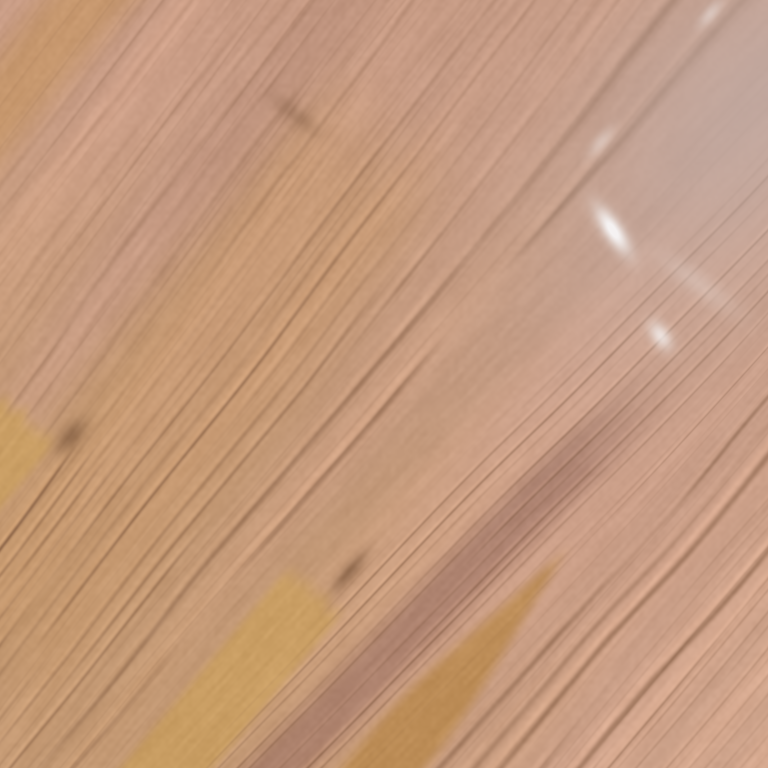
Give the GLSL for this texture, as a three.js fragment shader.

```glsl
varying vec2 vUv;

float hash(vec2 p) {
  vec3 q = fract(p.xyx * 0.1031);
  q += dot(q, q.yzx + 33.33);
  return fract((q.x + q.y) * q.z);
}

float noise(vec2 p) {
  vec2 i = floor(p), f = fract(p);
  f = f * f * (3.0 - 2.0 * f);
  return mix(mix(hash(i), hash(i + vec2(1.0, 0.0)), f.x),
             mix(hash(i + vec2(0.0, 1.0)), hash(i + vec2(1.0)), f.x), f.y);
}

float band(float x, float low, float high, float soft) {
  return smoothstep(low - soft, low + soft, x) * (1.0 - smoothstep(high - soft, high + soft, x));
}

// Soft elliptical spot, long axis at the given direction
float spot(vec2 p, vec2 center, vec2 axis, vec2 size) {
  vec2 d = p - center;
  axis = normalize(axis);
  vec2 q = vec2(dot(d, axis), dot(d, vec2(-axis.y, axis.x))) / size;
  return exp(-dot(q, q));
}

// Irregular growth lines: x is a dark groove, y the pale rim beside it
vec2 grain(float across, float along, float spacing, float seed) {
  float x = across / spacing + 0.35 * noise(vec2(along * 5.0, across * 9.0 + seed));
  float cell = floor(x);
  vec2 lines = vec2(0.0);
  for (int i = -1; i <= 1; i++) {
    float id = cell + float(i);
    float d = x - id - 0.25 - 0.5 * hash(vec2(id + 200.0, seed));
    float wear = smoothstep(0.15, 0.6, noise(vec2(along * 4.0 + id * 7.3 + 900.0, seed)));
    float depth = wear * (0.4 + 0.6 * hash(vec2(id + 300.0, seed + 5.0)));
    lines.x += depth * exp(-d * d * 65.0);
    lines.y += depth * exp(-(d + 0.25) * (d + 0.25) * 45.0);
  }
  return min(lines, 1.0);
}

void main() {
  // Board axes, with a gentle fanning of the fibres
  vec2 fibre = vec2(0.643, 0.766);
  float along = dot(vUv, fibre);
  float c = dot(vUv, vec2(fibre.y, -fibre.x));
  float skew = mix(-0.05, 0.08, smoothstep(-0.1, 0.28, c)) * (1.0 - smoothstep(0.36, 0.5, c));
  float across = c - skew * (along - 0.5) + 0.012 * (noise(vec2(along * 3.0, c * 4.0 + 20.0)) - 0.5);

  // Base wood: ochre at lower left, pink toward the right
  float drift = noise(vec2(across * 14.0 + 30.0, along * 2.0));
  vec3 color = mix(vec3(0.78, 0.61, 0.46), vec3(0.795, 0.62, 0.53),
                   smoothstep(0.25, 0.85, along * 0.6 + abs(c) * 0.5 + 0.25 * drift));
  color = mix(color, vec3(0.83, 0.66, 0.56), 0.75 * smoothstep(0.38, 0.7, c));
  color *= 0.96 + 0.08 * noise(vec2(across * 28.0 + 50.0, along * 1.5));

  // Ochre washes and dusky strips
  float wash = band(across, -0.24, -0.02, 0.05) * band(along, 0.1, 0.94, 0.1);
  color = mix(color, vec3(0.77, 0.59, 0.41), 0.5 * wash);
  color = mix(color, vec3(0.76, 0.57, 0.36), 0.6 * band(c, -0.6, -0.51, 0.03));
  float dusk = band(across, 0.265, 0.33, 0.02) * (1.0 - smoothstep(0.75, 0.98, along));
  color = mix(color, vec3(0.64, 0.47, 0.41), 0.7 * dusk);
  color = mix(color, vec3(0.72, 0.55, 0.47), 0.45 * band(across, -0.31, -0.23, 0.02) * smoothstep(0.5, 0.9, along));

  // Dense, bold and faint grain zones
  float dense = band(across, -0.15, 0.015, 0.02) * (1.0 - 0.6 * smoothstep(0.75, 1.1, along));
  float bold = band(across, 0.02, 0.1, 0.012) + band(across, 0.43, 0.6, 0.02);
  float fine = band(across, 0.2, 0.38, 0.02) + 0.5 * band(across, 0.58, 0.72, 0.02);
  float clear = band(across, 0.105, 0.195, 0.012) * band(along, 0.3, 0.98, 0.04);
  float corner = band(across, -0.22, -0.12, 0.01) * (1.0 - smoothstep(0.34, 0.42, along));
  vec2 lines = grain(across, along, 0.021, 3.0) * (0.65 * dense + 0.95 * corner);
  lines += grain(across, along, 0.033, 11.0) * 0.85 * bold;
  lines += grain(across, along, 0.014, 23.0) * (0.5 * fine + 0.16);
  lines += grain(across, along, 0.026, 37.0) * 0.32 * band(across, -0.5, -0.13, 0.04);
  lines *= 1.0 - 0.85 * clear;

  // Smooth yellow inlays
  float edge = 0.012 * noise(vec2(across * 70.0, 8.0));
  float inlay = band(c, 0.12, 0.212, 0.009) * (1.0 - smoothstep(0.425, 0.465, along + edge));
  inlay = max(inlay, band(c, -0.31, -0.218, 0.009) * (1.0 - smoothstep(0.36, 0.395, along + edge)));
  float taper = 0.042 * (1.0 - smoothstep(0.35, 0.75, along));
  float gold = (1.0 - smoothstep(taper - 0.012, taper + 0.012, abs(c - 0.382)))
             * (1.0 - smoothstep(0.64, 0.71, along));
  color = mix(color, vec3(0.79, 0.62, 0.38), 0.9 * inlay);
  color = mix(color, vec3(0.73, 0.54, 0.31), 0.85 * gold);
  lines *= 1.0 - 0.8 * max(inlay, gold);
  color = mix(color, vec3(0.49, 0.34, 0.24), min(0.65 * lines.x, 0.75));
  color += vec3(0.06, 0.05, 0.04) * min(lines.y, 1.0);

  // Dark notches at board ends
  float notch = spot(vUv, vec2(0.455, 0.255), fibre, vec2(0.032, 0.009));
  notch += spot(vUv, vec2(0.093, 0.432), fibre, vec2(0.026, 0.013));
  notch += 0.5 * spot(vUv, vec2(0.385, 0.85), vec2(1.0, -0.8), vec2(0.035, 0.012));
  color = mix(color, vec3(0.44, 0.30, 0.20), min(0.6 * notch, 0.7));

  // Fine fibre mottling
  color += 0.035 * (noise(vec2(across * 190.0 + 300.0, along * 22.0)) - 0.5);
  color += 0.02 * (noise(vUv * 170.0) - 0.5);

  // Cool sheen and bright reflections
  float sheen = spot(vUv, vec2(1.0, 0.87), fibre, vec2(0.36, 0.2));
  color = mix(color, vec3(0.75, 0.67, 0.65), 0.75 * sheen);
  vec2 glint = vec2(0.55, -0.83);
  float shine = 1.1 * spot(vUv, vec2(0.798, 0.7), glint, vec2(0.034, 0.012));
  shine += 0.75 * spot(vUv, vec2(0.86, 0.563), glint, vec2(0.02, 0.012));
  shine += 0.35 * spot(vUv, vec2(0.783, 0.815), fibre, vec2(0.022, 0.009));
  shine += 0.4 * spot(vUv, vec2(0.925, 0.982), fibre, vec2(0.02, 0.008));
  shine += 0.22 * spot(vUv, vec2(0.91, 0.63), vec2(0.8, -0.6), vec2(0.06, 0.015));
  color = mix(color, vec3(0.96, 0.95, 0.95), min(shine, 1.0));

  gl_FragColor = vec4(color, 1.0);
}
```
